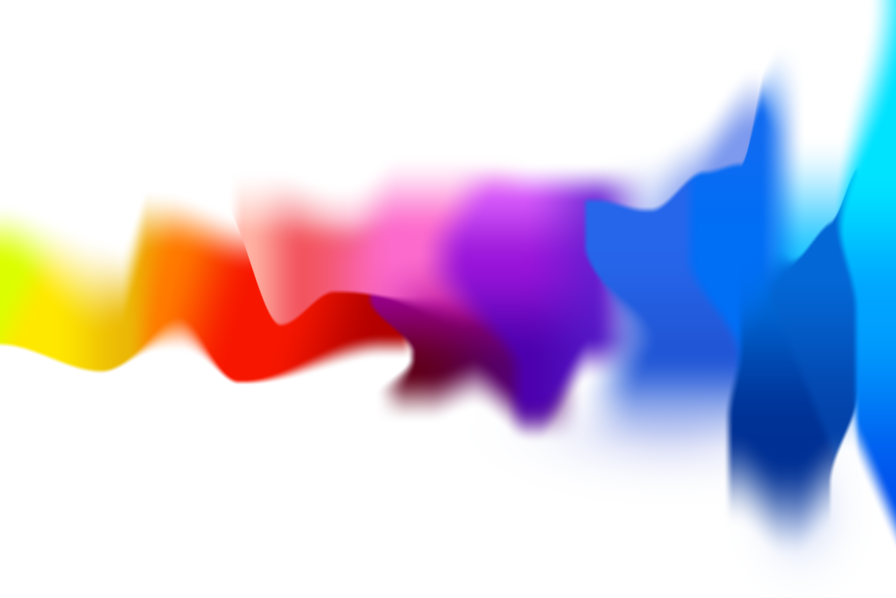
This background is drawn by a Shadertoy shader. Its source:

```glsl
// Draws a flowing rainbow ribbon of soft folds, yellow to cyan, on white.

// Smooth rise from 0 to 1 between a and b.
float ramp(float a, float b, float v) { return smoothstep(a, b, v); }

// Coverage of the side where v exceeds edge, with the given softness.
float beyond(float v, float edge, float soft) {
    return smoothstep(-soft, soft, v - edge);
}

// Coverage between two edges, each with its own softness.
float band(float v, float lo, float hi, float softLo, float softHi) {
    return beyond(v, lo, softLo) * (1.0 - beyond(v, hi, softHi));
}

// Round glow, falling off separately along each axis.
float glow(vec2 p, vec2 centre, vec2 size) {
    vec2 d = (p - centre) / size;
    return exp(-dot(d, d));
}

// Yellow, orange and red tail on the left.
vec3 warmFold(vec3 base, vec2 p) {
    float x = p.x, y = p.y;
    float top = 0.61 - 0.09 * ramp(0.0, 0.17, x) + 0.11 * ramp(0.2, 0.25, x)
              - 0.04 * ramp(0.28, 0.42, x);
    float bottom = 0.424 - 0.045 * ramp(0.0, 0.17, x) + 0.065 * ramp(0.17, 0.3, x)
                 - 0.083 * ramp(0.3, 0.4, x) + 0.06 * ramp(0.41, 0.64, x);
    float hollow = glow(p, vec2(0.3, 0.43), vec2(0.05, 0.1));
    float softTop = 0.05 + 0.04 * glow(p, vec2(0.14, 0.55), vec2(0.09, 0.3));
    float softLow = 0.005 + 0.03 * hollow + 0.018 * ramp(0.4, 0.6, x);
    float t = x + 0.3 * (0.52 - y) * ramp(0.2, 0.32, x);
    vec3 c = mix(vec3(0.86, 1.0, 0.0), vec3(1.0, 0.91, 0.0), ramp(0.0, 0.08, x + 0.5 * (0.5 - y)));
    c = mix(c, vec3(0.92, 0.72, 0.02), ramp(0.08, 0.22, t));
    c = mix(c, vec3(1.0, 0.48, 0.0), ramp(0.21, 0.28, t));
    c = mix(c, vec3(0.97, 0.09, 0.0), ramp(0.27, 0.42, t));
    c = mix(c, vec3(0.7, 0.0, 0.0), ramp(0.48, 0.66, t));
    float m = band(y, bottom, top, softLow, softTop);
    return mix(base, c, m * (1.0 - ramp(0.67, 0.7, x)));
}

// Maroon and plum underside.
vec3 maroonFold(vec3 base, vec2 p) {
    float left = 0.62 + 0.07 * (1.0 - ramp(0.41, 0.5, p.y)) - 0.035 * (1.0 - ramp(0.34, 0.4, p.y));
    float bottom = 0.335 + 0.025 * ramp(0.72, 0.8, p.x) - 0.06 * ramp(0.79, 0.89, p.x);
    vec3 c = mix(vec3(0.38, 0.0, 0.1), vec3(0.33, 0.0, 0.45), ramp(0.68, 0.88, p.x));
    c = mix(c, vec3(0.6, 0.0, 0.55), ramp(0.38, 0.52, p.y));
    float m = beyond(p.x, left, 0.008 + 0.02 * (1.0 - ramp(0.34, 0.4, p.y)));
    m *= band(p.y, bottom, 0.56, 0.045, 0.03) * (1.0 - ramp(0.9, 0.98, p.x));
    return mix(base, c, m);
}

// Salmon to pink veil with a crisp lower rim.
vec3 pinkFold(vec3 base, vec2 p) {
    float x = p.x, y = p.y;
    float bottom = 0.66 - 0.203 * ramp(0.37, 0.47, x) + 0.055 * ramp(0.47, 0.56, x)
                 - 0.03 * ramp(0.57, 0.78, x);
    float top = 0.65 - 0.025 * ramp(0.46, 0.57, x) + 0.05 * ramp(0.58, 0.67, x);
    vec3 c = mix(vec3(1.0, 0.7, 0.64), vec3(0.95, 0.33, 0.37), ramp(0.41, 0.51, x));
    c = mix(c, vec3(0.99, 0.42, 0.8), ramp(0.5, 0.67, x));
    c = mix(c, vec3(0.78, 0.15, 0.66), ramp(0.6, 0.74, x) * (1.0 - ramp(0.47, 0.58, y)));
    float rim = 0.005 + 0.03 * ramp(0.64, 0.78, x);
    float m = band(y, bottom, top, rim, 0.07);
    return mix(base, c, m * ramp(0.38, 0.41, x) * (1.0 - ramp(0.82, 0.9, x)));
}

// Magenta crest sinking into indigo.
vec3 violetFold(vec3 base, vec2 p) {
    float x = p.x, y = p.y;
    float left = 0.865 - 0.125 * ramp(0.38, 0.56, y) + 0.05 * ramp(0.58, 0.7, y);
    float bottom = 0.3 + 0.1 * ramp(0.9, 0.99, x);
    vec3 c = mix(vec3(0.3, 0.0, 0.68), vec3(0.6, 0.08, 0.85), ramp(0.4, 0.57, y));
    c = mix(c, vec3(0.86, 0.38, 0.99), ramp(0.55, 0.7, y));
    c = mix(c, vec3(0.33, 0.12, 0.8), 0.75 * ramp(0.87, 1.02, x));
    float m = beyond(x, left, 0.02 + 0.025 * ramp(0.4, 0.52, y));
    m *= band(y, bottom, 0.695, 0.04, 0.035) * (1.0 - ramp(0.99, 1.1, x));
    return mix(base, c, m);
}

// Royal blue body, bright blue fold and the haze over them.
vec3 blueFold(vec3 base, vec2 p) {
    float x = p.x, y = p.y;
    float hazeTop = 0.69 + 0.04 * ramp(1.08, 1.17, x) + 0.1 * ramp(1.15, 1.26, x);
    float haze = band(y, 0.6, hazeTop, 0.05, 0.06) * ramp(0.97, 1.2, x) * (1.0 - ramp(1.265, 1.285, x));
    vec3 col = mix(base, vec3(0.32, 0.47, 0.91), 0.75 * haze);
    float wash = band(y, 0.45, 0.66, 0.05, 0.12) * ramp(1.26, 1.31, x);
    col = mix(col, vec3(0.08, 0.76, 1.0), wash);

    float top = 0.665 - 0.016 * ramp(1.0, 1.08, x) + 0.063 * ramp(1.09, 1.18, x)
              + 0.013 * ramp(1.18, 1.24, x) + 0.12 * ramp(1.24, 1.28, x);
    float softTop = 0.007 + 0.08 * ramp(1.25, 1.31, x);
    float left = 0.98 + 0.07 * (1.0 - ramp(0.45, 0.59, y)) - 0.03 * (1.0 - ramp(0.33, 0.44, y));
    float softLeft = 0.007 + 0.045 * (1.0 - ramp(0.43, 0.54, y));
    float m = band(y, 0.325, top, 0.085, softTop) * beyond(x, left, softLeft);
    m *= 1.0 - ramp(1.27, 1.35, x) * ramp(0.5, 0.58, y);
    float foldLeft = 1.155 + 0.085 * (1.0 - ramp(0.4, 0.57, y));
    vec3 c = mix(vec3(0.13, 0.34, 0.84), vec3(0.15, 0.4, 0.92), ramp(0.4, 0.6, y));
    c = mix(c, vec3(0.0, 0.43, 0.96), beyond(x, foldLeft, 0.015) * (1.0 - 0.4 * ramp(0.6, 0.8, y)));
    return mix(col, c, m);
}

// Deep navy fold hanging below the blue.
vec3 navyFold(vec3 base, vec2 p) {
    float x = p.x, y = p.y;
    float top = 0.49 + 0.07 * ramp(1.24, 1.32, x) + 0.07 * ramp(1.32, 1.4, x) + 0.09 * ramp(1.39, 1.44, x);
    float left = 1.22 + 0.02 * ramp(0.3, 0.42, y);
    float right = 1.39 + 0.047 * ramp(0.19, 0.35, y);
    float bottom = 0.2 - 0.05 * ramp(1.23, 1.31, x) + 0.05 * ramp(1.33, 1.4, x);
    vec3 c = mix(vec3(0.0, 0.19, 0.58), vec3(0.0, 0.44, 0.88), ramp(0.27, 0.57, y));
    float crease = beyond(x, 1.3 + 0.4 * (0.48 - y), 0.012);
    c = mix(c, vec3(0.03, 0.36, 0.78), 0.4 * crease);
    float m = band(y, bottom, top, 0.085, 0.006 + 0.07 * (1.0 - ramp(1.26, 1.34, x)));
    return mix(base, c, m * band(x, left, right, 0.009, 0.005));
}

// Cyan curtain along the right side.
vec3 cyanFold(vec3 base, vec2 p) {
    float left = 1.405 + 0.085 * ramp(0.6, 1.0, p.y) + 0.028 * (1.0 - ramp(0.48, 0.63, p.y));
    float bottom = 0.28 - 2.3 * (p.x - 1.43);
    vec3 c = mix(vec3(0.0, 0.32, 0.93), vec3(0.0, 0.64, 1.0), ramp(0.15, 0.5, p.y));
    c = mix(c, vec3(0.0, 0.89, 1.0), ramp(0.48, 0.72, p.y));
    float m = beyond(p.x, left, 0.008 + 0.03 * ramp(0.58, 0.85, p.y));
    return mix(base, c, m * beyond(p.y, bottom, 0.045));
}

void mainImage(out vec4 fragColor, in vec2 fragCoord) {
    vec2 p = fragCoord / iResolution.xy * vec2(1.5, 1.0);
    vec3 col = vec3(1.0);
    // Pale mist beneath the ribbon.
    col = mix(col, vec3(0.55, 0.6, 0.9), 0.35 * glow(p, vec2(1.12, 0.28), vec2(0.16, 0.06)));
    col = mix(col, vec3(0.6, 0.7, 0.93), 0.4 * glow(p, vec2(1.34, 0.15), vec2(0.06, 0.08)));
    // Folds, from back to front.
    col = warmFold(col, p);
    col = maroonFold(col, p);
    col = pinkFold(col, p);
    col = violetFold(col, p);
    col = blueFold(col, p);
    col = navyFold(col, p);
    col = cyanFold(col, p);
    fragColor = vec4(col, 1.0);
}
```
